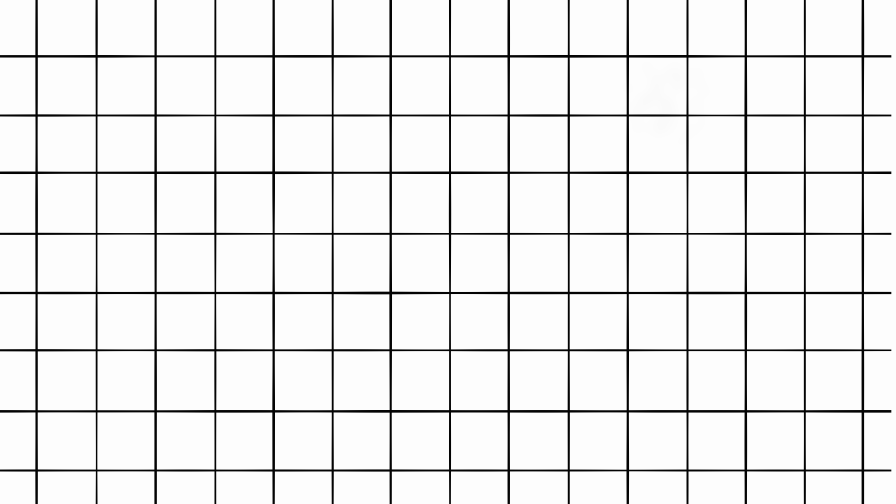
Give the GLSL for this pattern, as a Shadertoy shader.

```glsl
#define PITCH vec2(0.1171, 0.1174)
#define ORIGIN vec2(0.0741, 0.0677)
#define LINE_WIDTH 0.0042
#define WIDTH_STEP 0.10
#define WIDTH_WEAR 0.35
#define RULE_END 1.7685
#define PAPER vec3(0.994)
#define INK vec3(0.01)
#define SMUDGE_CENTER vec2(1.32, 0.80)
#define SMUDGE_RADIUS 0.13
#define SMUDGE_DEPTH 0.022

const float TAU = 6.283185;

vec2 hashGradient(vec2 cell) {
    float n = fract(sin(dot(cell, vec2(127.1, 311.7))) * 43758.5);
    return vec2(cos(TAU * n), sin(TAU * n));
}

float gradientNoise(vec2 p) {
    vec2 i = floor(p), f = p - i;
    vec2 u = f * f * f * (f * (f * 6.0 - 15.0) + 10.0);
    vec2 e = vec2(0.0, 1.0);
    float a = dot(hashGradient(i), f);
    float b = dot(hashGradient(i + e.yx), f - e.yx);
    float c = dot(hashGradient(i + e.xy), f - e.xy);
    float d = dot(hashGradient(i + e.yy), f - e.yy);
    return mix(mix(a, b, u.x), mix(c, d, u.x), u.y);
}

// Small uneven spacing of the columns and rows
vec2 spacingDrift(vec2 index) {
    float column = 0.0014 * cos(TAU * (index.x - 3.0) / 8.0)
                 - 0.0005 * cos(0.5 * TAU * index.x);
    float row = 0.0025 * cos(TAU * (index.y - 2.0) / 3.0);
    return vec2(column, row);
}

// Box-filtered coverage of a thin line
float lineCoverage(float offset, float width, float pixel) {
    float lo = max(offset - 0.5 * pixel, -0.5 * width);
    float hi = min(offset + 0.5 * pixel, 0.5 * width);
    return clamp((hi - lo) / pixel, 0.0, 1.0);
}

// Stroke width varies along each line and alternates between lines
float strokeWidth(float along, float index, float parity) {
    float wear = gradientNoise(vec2(along * 6.0, index * 7.37 + parity * 3.1));
    return LINE_WIDTH * (1.0 + WIDTH_STEP * parity * cos(0.5 * TAU * index)
                             + WIDTH_WEAR * wear);
}

// Faint grey patch on the paper
float smudge(vec2 p) {
    float falloff = smoothstep(SMUDGE_RADIUS, 0.0, length(p - SMUDGE_CENTER));
    return SMUDGE_DEPTH * falloff * clamp(0.5 + gradientNoise(p * 24.0), 0.0, 1.0);
}

void mainImage(out vec4 fragColor, in vec2 fragCoord) {
    float pixel = 1.0 / iResolution.y;
    vec2 p = fragCoord * pixel;

    // Nearest column and row
    vec2 index = round((p - ORIGIN) / PITCH);
    vec2 offset = p - ORIGIN - index * PITCH - spacingDrift(index);

    float column = lineCoverage(offset.x, strokeWidth(p.y, index.x, 1.0), pixel);
    float row = lineCoverage(offset.y, strokeWidth(p.x, index.y, -1.0), pixel);
    row *= clamp((RULE_END - p.x) / pixel + 0.5, 0.0, 1.0);

    // Ink over paper
    float ink = 1.0 - (1.0 - column) * (1.0 - row);
    fragColor = vec4(mix(PAPER - smudge(p), INK, ink), 1.0);
}
```
